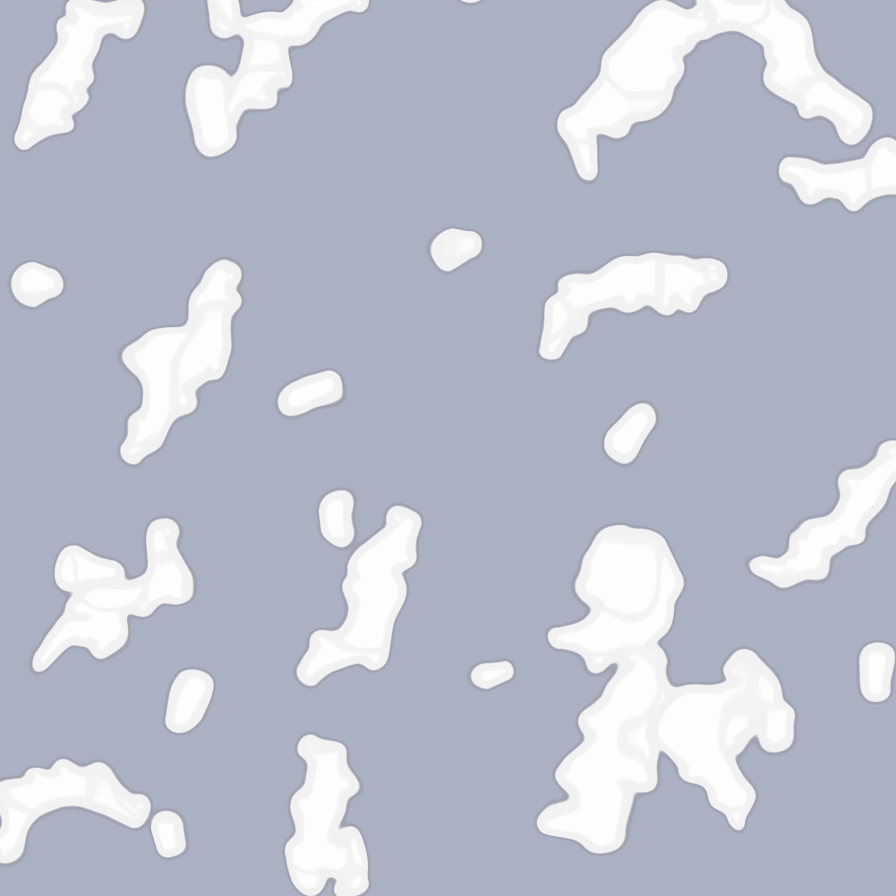
Give the GLSL for this texture, as a WebGL 2 fragment shader.

```glsl
#version 300 es
precision highp float;

uniform vec2 u_resolution;
out vec4 fragColor;

// Palette
const vec3 GROUND = vec3(0.67, 0.69, 0.76);
const vec3 OUTLINE = vec3(0.63, 0.64, 0.70);
const vec3 RIM = vec3(0.95);
const vec3 CORE = vec3(0.993);

// Sizes in canvas heights
const float STRAND_CELL = 0.265;
const float PEBBLE_CELL = 0.155;
const float STRAND_SHARE = 0.86;
const float PEBBLE_SHARE = 0.44;
const float RIM_WIDTH = 0.0098;
const float OUTLINE_WIDTH = 0.0045;
const float FILLET = 0.009;
const float WARP = 0.007;
const float WARP_SCALE = 26.0;
const float RIBBON_SCALE = 17.0;
const float RIBBON_WIDTH = 0.045;
const float RISING = 0.85;
const float FALLING = -0.5;

// Integer hash giving four values from 0 to 1
vec4 hash4(ivec2 cell, int seed) {
  uvec4 v = uvec4(uvec2(cell + 4096), uint(seed), 77u);
  v = v * 1664525u + 1013904223u;
  for (int i = 0; i < 2; i++) {
    v += v.yzxy * v.wxyz;
    v ^= v >> 16u;
  }
  return vec4(v >> 8u) / 16777216.0;
}

float valueNoise(vec2 p, int seed) {
  ivec2 i = ivec2(floor(p));
  vec2 f = fract(p);
  f = f * f * (3.0 - 2.0 * f);
  float low = mix(hash4(i, seed).x, hash4(i + ivec2(1, 0), seed).x, f.x);
  float high = mix(hash4(i + ivec2(0, 1), seed).x, hash4(i + ivec2(1), seed).x, f.x);
  return mix(low, high, f.y);
}

float smoothMin(float a, float b) {
  float h = max(FILLET - abs(a - b), 0.0) / FILLET;
  return min(a, b) - h * h * FILLET * 0.25;
}

// Capsule whose radius changes from one end to the other
float taperedCapsule(vec2 p, vec2 a, vec2 b, float ra, float rb) {
  vec2 ab = b - a;
  float h = clamp(dot(p - a, ab) / dot(ab, ab), 0.0, 1.0);
  return length(p - a - h * ab) - mix(ra, rb, h);
}

vec2 heading(float angle) {
  return vec2(cos(angle), sin(angle));
}

// Long crooked shape: a walk of capsules with lobes on its sides
float strand(vec2 p, ivec2 cell, vec4 rnd) {
  float base = (rnd.z < 0.72 ? RISING : FALLING) + (rnd.y - 0.5) * 0.9;
  float thickness = mix(0.010, 0.043, rnd.w);
  vec2 a = -0.11 * heading(base);
  float ra = 0.013;
  float d = 1.0;
  for (int i = 0; i < 6; i++) {
    vec4 r = hash4(cell, 10 + i);
    float angle = base + (r.x - 0.5) * 2.1;
    vec2 dir = heading(angle);
    vec2 b = a + dir * mix(0.025, 0.052, r.y);
    float swell = sin(3.14159 * float(i + 1) / 6.5);
    float rb = 0.012 + thickness * swell * mix(0.45, 1.0, r.z);
    d = smoothMin(d, taperedCapsule(p, a, b, ra, rb));
    // Side lobe
    vec2 side = vec2(-dir.y, dir.x) * (r.w < 0.5 ? -1.0 : 1.0);
    d = smoothMin(d, length(p - b - side * rb * 0.85) - 0.009 - 0.22 * rb);
    a = b;
    ra = rb;
  }
  return d;
}

// Short rounded shape
float pebble(vec2 p, vec4 rnd) {
  vec2 reach = heading(RISING + (rnd.y - 0.5) * 2.0) * mix(0.006, 0.022, rnd.z);
  float radius = mix(0.016, 0.026, rnd.w);
  return taperedCapsule(p, -reach, reach, radius, radius * mix(0.65, 1.1, rnd.y));
}

// Scatter one kind of shape on a jittered grid
float scatter(vec2 p, float size, float share, int seed, bool isLong) {
  ivec2 home = ivec2(floor(p / size));
  float d = 1.0;
  for (int y = -1; y <= 1; y++) {
    for (int x = -1; x <= 1; x++) {
      ivec2 cell = home + ivec2(x, y);
      vec4 place = hash4(cell, seed);
      if (place.x > share) continue;
      vec4 form = hash4(cell, seed + 1);
      vec2 q = p - (vec2(cell) + 0.5 + (place.yz - 0.5) * 0.6) * size;
      d = smoothMin(d, isLong ? strand(q, cell, form) : pebble(q, form));
    }
  }
  return d;
}

void main() {
  vec2 p = gl_FragCoord.xy / u_resolution.y;
  float pixel = 1.0 / u_resolution.y;

  // Wavy contours
  vec2 w = p * WARP_SCALE;
  vec2 q = p + WARP * (vec2(valueNoise(w, 1), valueNoise(w, 2)) - 0.5) * 2.0;
  float d = scatter(q, STRAND_CELL, STRAND_SHARE, 31, true);
  d = smoothMin(d, scatter(q, PEBBLE_CELL, PEBBLE_SHARE, 57, false));

  // Pale inside with rim and soft ribbons
  float core = smoothstep(RIM_WIDTH - 0.002, RIM_WIDTH + 0.002, -d);
  float ridge = abs(valueNoise(p * RIBBON_SCALE, 3) - 0.5);
  core *= mix(0.15, 1.0, smoothstep(RIBBON_WIDTH * 0.5, RIBBON_WIDTH * 1.5, ridge));
  vec3 inside = mix(RIM, CORE, core);

  // Ground with a faint darker outline
  vec3 outside = mix(OUTLINE, GROUND, smoothstep(OUTLINE_WIDTH * 0.5, OUTLINE_WIDTH, d));
  fragColor = vec4(mix(inside, outside, smoothstep(-pixel, pixel, d)), 1.0);
}
```
